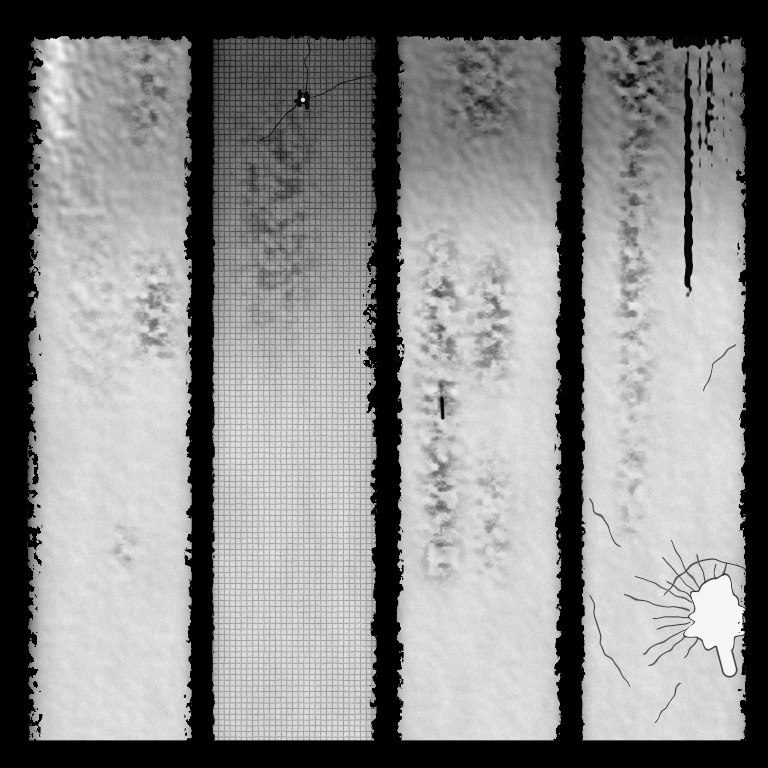
Reproduce this texture procedurally as a three.js fragment shader.

```glsl
// Four tall weathered window panes: rippled, wired, stained and shattered glass.
varying vec2 vUv;

const float AA = 0.0011;
const float PANE_START = 0.0225;
const float PANE_PITCH = 0.2405;
const float PANE_HALF = 0.107;
const float PANE_BOTTOM = 0.036;
const float PANE_TOP = 0.953;
const float WIRE_PITCH = 0.0074;
const float GLASS_TONE = 0.85;
const vec4 TOP_TONE = vec4(0.63, 0.37, 0.49, 0.50);
const vec4 FADE_LOW = vec4(0.60, 0.42, 0.64, 0.60);
const vec4 FADE_HIGH = vec4(0.82, 0.96, 0.84, 0.88);
const vec4 LEFT_WEAR = vec4(0.018, 0.003, 0.008, 0.005);
const vec4 RIGHT_WEAR = vec4(0.008, 0.007, 0.009, 0.010);
const vec2 BULLET = vec2(0.3945, 0.870);
const vec2 HOLE = vec2(0.932, 0.197);

float hash(vec2 p) {
  vec3 q = fract(p.xyx * 0.1031);
  q += dot(q, q.yzx + 33.33);
  return fract((q.x + q.y) * q.z);
}

float noise(vec2 p) {
  vec2 i = floor(p), f = fract(p);
  f *= f * (3.0 - 2.0 * f);
  return mix(mix(hash(i), hash(i + vec2(1, 0)), f.x),
             mix(hash(i + vec2(0, 1)), hash(i + 1.0), f.x), f.y);
}

float fbm(vec2 p) {
  float sum = 0.0, amp = 0.53;
  for (int i = 0; i < 4; i++) {
    sum += amp * noise(p);
    p = p * 2.03 + 17.1;
    amp *= 0.5;
  }
  return sum;
}

// Soft patch: centre x, y and half size w, h
float blot(vec2 p, float x, float y, float w, float h) {
  vec2 q = (p - vec2(x, y)) / vec2(w, h);
  q *= q;
  return exp(-q.x - q.y * q.y);
}

float segment(vec2 p, vec2 a, vec2 b) {
  vec2 d = b - a;
  return length(p - a - d * clamp(dot(p - a, d) / dot(d, d), 0.0, 1.0));
}

float line(float d, float width) { return 1.0 - smoothstep(width - AA, width + AA, d); }

float crack(vec2 p, vec2 a, float x, float y) {
  vec2 bend = vec2(noise(p * 75.0), noise(p * 75.0 + 31.0)) - 0.5;
  return line(segment(p + bend * 0.007, a, vec2(x, y)), 0.0006);
}

// Mottled dirt
float stains(vec2 p) {
  return 0.55 * blot(p, 0.195, 0.90, 0.035, 0.09)
    + 0.75 * blot(p, 0.202, 0.597, 0.025, 0.068)
    + 0.5 * blot(p, 0.163, 0.284, 0.014, 0.035)
    + 0.25 * blot(p, 0.12, 0.60, 0.04, 0.12)
    + 0.35 * blot(p, 0.36, 0.72, 0.05, 0.16)
    + 0.6 * blot(p, 0.625, 0.89, 0.045, 0.07)
    + 0.95 * blot(p, 0.572, 0.55, 0.024, 0.14)
    + 0.8 * blot(p, 0.573, 0.33, 0.022, 0.08)
    + 0.8 * blot(p, 0.64, 0.58, 0.024, 0.08)
    + 0.5 * blot(p, 0.642, 0.33, 0.022, 0.08)
    + 0.65 * blot(p, 0.826, 0.68, 0.022, 0.23)
    + 0.7 * blot(p, 0.835, 0.90, 0.045, 0.06)
    + 0.4 * blot(p, 0.822, 0.36, 0.015, 0.07);
}

// Black paint running down
float drips(vec2 p) {
  float cover = max(0.95 * blot(p, 0.896, 0.77, 0.009, 0.19),
                    0.72 * blot(p, 0.932, 0.86, 0.04, 0.15));
  cover = max(cover, blot(p, 0.90, 0.957, 0.075, 0.024));
  float grain = 0.6 * noise(p * vec2(190, 9)) + 0.5 * noise(p * vec2(260, 130));
  return smoothstep(0.52, 0.68, cover * (0.3 + grain));
}

// Glass area with flaking borders
float paneMask(vec2 p, float u, vec4 pick) {
  float flakes = smoothstep(0.32, 0.72, fbm(p * vec2(150, 120))) * (0.35 + noise(p * vec2(9, 22)));
  float right = dot(RIGHT_WEAR, pick);
  right += 0.012 * pick.y * smoothstep(0.44, 0.46, p.y) * (1.0 - smoothstep(0.55, 0.92, p.y));
  float side = min(u + PANE_HALF - dot(LEFT_WEAR, pick) * flakes, PANE_HALF - u - right * flakes);
  float ends = min(p.y - PANE_BOTTOM, PANE_TOP - p.y - 0.006 * flakes);
  return smoothstep(-AA, AA, min(side, ends));
}

float bulletCracks(vec2 p) {
  float c = max(crack(p, BULLET, 0.404, 0.953), crack(p, BULLET, 0.487, 0.904));
  c = max(c, crack(p, BULLET, 0.341, 0.818));
  return max(c, line(length(p - BULLET) + 0.012 * (noise(p * 190.0) - 0.5), 0.009));
}

float shatter(vec2 p) {
  float c = 0.0;
  for (int i = 0; i < 13; i++) {
    float k = float(i), angle = 1.35 + 0.215 * k + 0.12 * hash(vec2(k, 4));
    float reach = 0.065 + 0.1 * hash(vec2(k, 9)) * exp(-pow(abs(angle - 2.95), 2.0));
    vec2 dir = vec2(cos(angle), sin(angle)), tip = HOLE + dir * reach;
    c = max(c, crack(p, HOLE + dir * 0.035, tip.x, tip.y));
  }
  float arc = abs(length(p - HOLE) - 0.073 + 0.008 * (noise(p * 55.0) - 0.5));
  c = max(c, line(arc, 0.0007) * smoothstep(0.025, 0.03, p.y - HOLE.y));
  c = max(c, crack(p, vec2(0.784, 0.16), 0.768, 0.225));
  c = max(c, crack(p, vec2(0.784, 0.16), 0.82, 0.108));
  c = max(c, crack(p, vec2(0.768, 0.349), 0.807, 0.29));
  c = max(c, crack(p, vec2(0.927, 0.525), 0.918, 0.492));
  c = max(c, crack(p, vec2(0.927, 0.525), 0.957, 0.551));
  return max(c, crack(p, vec2(0.853, 0.06), 0.885, 0.108));
}

void main() {
  vec2 p = vUv;
  float index = clamp(floor((p.x - PANE_START) / PANE_PITCH), 0.0, 3.0);
  float u = p.x - PANE_START - PANE_PITCH * (index + 0.5);
  vec4 pick = vec4(equal(vec4(index), vec4(0, 1, 2, 3)));
  // Daylight, ripples and grime
  float tone = mix(GLASS_TONE, dot(TOP_TONE, pick), smoothstep(dot(FADE_LOW, pick), dot(FADE_HIGH, pick), p.y));
  float wavy = blot(p, 0.085, 0.86, 0.05, 0.18);
  tone += 0.26 * blot(p, 0.072, 0.91, 0.022, 0.12);
  vec2 ripple = p * vec2(95, 90);
  float relief = noise(ripple) - noise(ripple + vec2(0.3, 0.4));
  tone += relief * (1.0 - 0.8 * pick.y) * (0.05 + 0.22 * wavy + 0.08 * smoothstep(0.5, 0.9, p.y));
  tone += 0.07 * (fbm(p * vec2(45, 12)) - 0.5) + 0.05 * (noise(p * 600.0) - 0.5);
  tone -= stains(p) * (0.05 + 0.48 * smoothstep(0.38, 0.75, fbm(p * vec2(85, 110))) - 0.25 * relief);
  tone -= 0.22 * exp((abs(u) - PANE_HALF) / 0.007) + 0.35 * pick.x * exp(-(u + PANE_HALF) / 0.014);
  // Wire mesh
  vec2 cell = abs(fract((p + 0.0008 * noise(p * 90.0)) / WIRE_PITCH) - 0.5) * WIRE_PITCH;
  tone -= 0.27 * pick.y * line(min(cell.x, cell.y), 0.0005);
  // Paint, splinter and breaks
  tone *= 1.0 - 0.96 * drips(p) * pick.w;
  tone *= 1.0 - 0.95 * line(segment(p, vec2(0.5755, 0.481), vec2(0.5765, 0.456)), 0.0022);
  tone *= 1.0 - 0.9 * pick.y * bulletCracks(p);
  tone = mix(tone, 0.9, line(length(p - BULLET), 0.0028));
  tone *= 1.0 - 0.8 * pick.w * shatter(p);
  // Missing glass with a dark rim
  vec2 q = p - HOLE;
  float hole = length(q * vec2(1.15, 0.92)) - 0.053 + 0.022 * noise(normalize(q + 1e-5) * 4.0 + 7.0);
  hole = min(hole, segment(p, HOLE, vec2(0.95, 0.128)) - 0.009);
  tone *= 1.0 - 0.7 * line(abs(hole), 0.0012) * pick.w;
  tone = mix(tone, 0.96, line(hole, -0.001) * pick.w);
  gl_FragColor = vec4(vec3(clamp(tone, 0.0, 1.0) * paneMask(p, u, pick)), 1.0);
}
```
